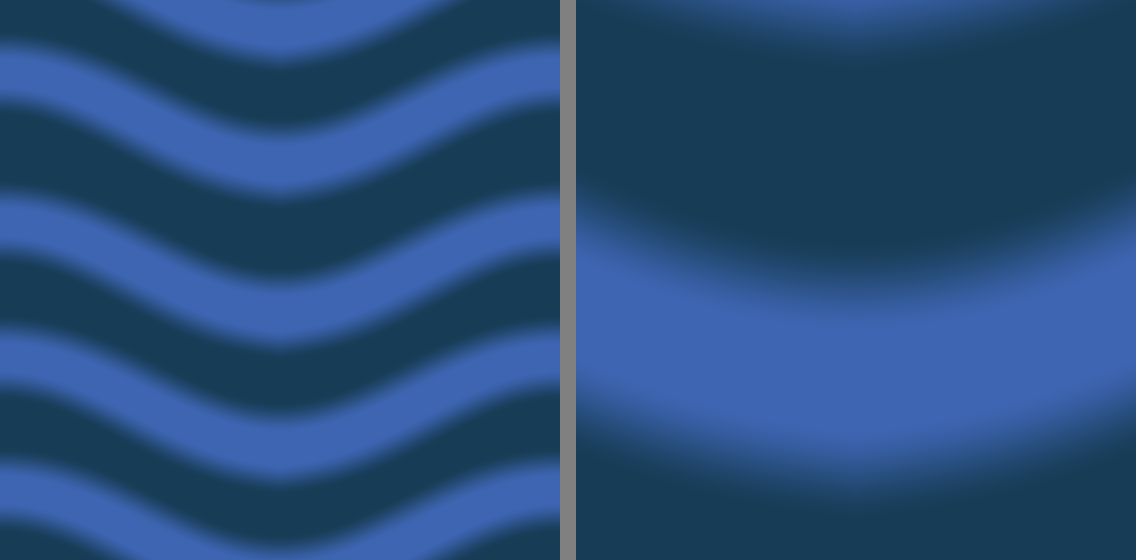
Left, the full canvas; right, a detail of the centre.
Give the GLSL for this pattern, as a WebGL 2 fragment shader.

```glsl
#version 300 es
precision highp float;

uniform vec2 u_resolution;
out vec4 fragColor;

const float TAU = 6.2831853;

// Soft coverage of one wavy band whose mean height is midY
float waveBand(vec2 p, float midY) {
    float phase = TAU * p.x;
    float slope = 0.08 * TAU * sin(phase);
    float offset = p.y - midY - 0.08 * cos(phase);
    float dist = abs(offset) / sqrt(1.0 + slope * slope);

    // Troughs are slightly thicker, with a faint point on the underside
    float halfWidth = 0.051 - 0.002 * cos(phase);
    float point = 0.006 * exp(-20.0 * abs(p.x - 0.5));
    halfWidth += point * smoothstep(0.02, -0.02, offset);

    return 1.0 - smoothstep(-0.03, 0.03, dist - halfWidth);
}

void main() {
    vec2 p = gl_FragCoord.xy / u_resolution;

    // Uneven spacing of the rows, from bottom to top
    float rowShift[5] = float[5](0.0, -0.013, -0.022, -0.005, -0.013);

    float band = 0.0;
    for (int row = 0; row < 5; row++) {
        float midY = 0.045 + 0.25 * float(row) + rowShift[row];
        band = max(band, waveBand(p, midY));
    }

    vec3 deepTeal = vec3(0.09, 0.235, 0.335);
    vec3 waveBlue = vec3(0.243, 0.398, 0.70);
    fragColor = vec4(mix(deepTeal, waveBlue, band), 1.0);
}
```
